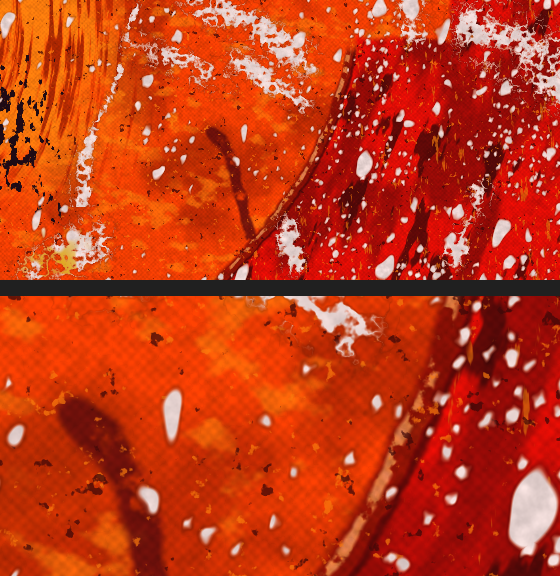
Top, the full canvas; bottom, a detail of the centre.
This texture is drawn by a WebGL 2 fragment shader. Its source:

```glsl
#version 300 es
precision highp float;
// Abstract oil paint: an orange field meets a crimson field along a curved ridge.
// Layered noise gives the brushwork, hashed cells the slanted white drops,
// and ridged noise inside a few broad strokes the lacy smears.
#define ORANGE vec3(0.94, 0.24, 0.01)
#define BURNT vec3(0.74, 0.16, 0.01)
#define AMBER vec3(0.98, 0.48, 0.05)
#define RED vec3(0.87, 0.05, 0.02)
#define MAROON vec3(0.59, 0.04, 0.025)
#define DARK vec3(0.25, 0.03, 0.03)
#define NAVY vec3(0.12, 0.04, 0.08)
#define WHITE vec3(0.93, 0.85, 0.84)
#define HALO vec3(0.88, 0.51, 0.38)
#define SLANT vec2(0.35, 0.937)
#define WEAVE 0.055

uniform vec2 u_resolution;
out vec4 fragColor;

float hash(vec2 p) { return fract(sin(dot(p, vec2(127.1, 311.7))) * 43758.5); }

float noise(vec2 p) {
  vec2 i = floor(p), f = fract(p);
  f = f * f * (3.0 - 2.0 * f);
  return mix(mix(hash(i), hash(i + vec2(1, 0)), f.x),
             mix(hash(i + vec2(0, 1)), hash(i + vec2(1, 1)), f.x), f.y);
}

float fbm(vec2 p) {
  float sum = 0.0, amp = 0.53;
  for (int i = 0; i < 4; i++) {
    sum += amp * noise(p);
    p = mat2(1.6, 1.2, -1.2, 1.6) * p + 7.3;
    amp *= 0.5;
  }
  return sum;
}

// 1 on the axis of a stroke, 0 at its half width, negative outside
float stroke(vec2 p, float ax, float ay, float bx, float by, float width) {
  vec2 pa = p - vec2(ax, ay), ba = vec2(bx - ax, by - ay);
  float t = clamp(dot(pa, ba) / dot(ba, ba), 0.0, 1.0);
  return max(1.0 - length(pa - ba * t) / width, -1.0);
}

float ridgeX(float y) { return 0.81 + 0.98 * y - 0.525 * y * y; }

// Signed distance to drops stretched along SLANT, denser on the red field
float drops(vec2 p, float cell, float stretch, float seed) {
  vec2 side = vec2(SLANT.y, -SLANT.x);
  vec2 q = vec2(dot(p, side), dot(p, SLANT) / stretch) / cell, base = floor(q);
  q += 0.3 * (vec2(noise(q * 3.0 + seed), noise(q * 3.0 - seed)) - 0.5);
  float d = 1.0;
  for (int k = 0; k < 9; k++) {
    vec2 id = base + vec2(k % 3 - 1, k / 3 - 1);
    vec2 c = id + 0.2 + 0.6 * vec2(hash(id + seed), hash(id + seed + 19.7));
    vec2 at = (c.x * side + c.y * stretch * SLANT) * cell;
    float fill = mix(0.2, 0.58, step(ridgeX(at.y), at.x)) * smoothstep(0.35, 0.75, noise(at * 5.0 + seed));
    float size = hash(id + seed + 53.1);
    if (hash(id + seed + 91.3) < fill) d = min(d, length(q - c) - mix(0.1, 0.33, size * size));
  }
  return d * cell;
}

// Lacy smears: broad bands, a falling thread, runs and a corner tangle
float smears(vec2 p) {
  float m = stroke(p, 0.7, 1.01, 1.08, 0.79, 0.06);
  m = max(m, stroke(p, 0.48, 0.84, 0.8, 0.71, 0.045));
  m = max(m, stroke(p, 0.84, 0.79, 1.08, 0.63, 0.034));
  float thread = 0.27 + 0.25 * p.y * p.y + 0.02 * sin(p.y * 11.0);
  m = max(m, 1.0 - abs(p.x - thread) / mix(0.035, 0.012, smoothstep(0.4, 0.6, p.y)) - 2.0 * step(p.y, 0.26));
  m = max(m, stroke(p, 1.74, 0.89, 2.0, 0.73, 0.11));
  m = max(m, stroke(p, 1.62, 0.08, 1.72, 0.32, 0.04));
  m = max(m, stroke(p, 0.14, 0.02, 0.32, 0.14, 0.075));
  m = max(m, stroke(p, 1.02, 0.19, 1.05, 0.06, 0.04));
  m = max(m, stroke(p, 1.47, 1.0, 1.48, 0.88, 0.045));
  float web = abs(fbm(p * 38.0) - 0.5);
  return -0.05 * (m * 0.13 - web + 0.28 * (noise(p * 16.0) - 0.5) * step(0.0, m));
}

vec3 orangeField(vec2 p) {
  float body = fbm(p * vec2(4, 5) + 2.0) - 0.14 * smoothstep(0.84, 0.96, p.y) * smoothstep(0.8, 1.2, p.x);
  vec3 col = mix(BURNT, ORANGE, smoothstep(0.28, 0.47, body));
  col = mix(col, AMBER, 0.6 * smoothstep(0.56, 0.75, fbm(p * vec2(16, 24))));
  // Curved bristle marks
  float arc = length((p - vec2(-0.15, 0.95)) * vec2(1, 0.5));
  float bristle = fbm(vec2(arc * 60.0, p.y * 5.0));
  float left = smoothstep(0.58, 0.2, p.x + 0.2 * noise(p * 6.0) - 0.1) * smoothstep(0.15, 0.6, p.y);
  col = mix(col, AMBER, left * smoothstep(0.3, 0.52, bristle));
  col = mix(col, BURNT * 0.8, left * smoothstep(0.43, 0.28, bristle) * 0.8);
  // Dark brush mark
  vec2 w = p + 0.02 * (noise(p * 20.0) - 0.5);
  float fork = max(stroke(w, 0.76, 0.53, 0.82, 0.44, 0.03), stroke(w, 0.82, 0.44, 0.91, 0.14, 0.024));
  col = mix(col, BURNT * 0.85, 0.7 * smoothstep(0.0, 0.8, stroke(w, 0.58, 0.38, 0.77, 0.5, 0.11)));
  col = mix(col, DARK * 1.5, 0.85 * smoothstep(0.0, 0.5, fork) * smoothstep(0.2, 0.5, fbm(p * 30.0)));
  // Dry navy flecks
  float navy = smoothstep(0.24, 0.02, p.x) * smoothstep(0.15, 0.35, p.y) * smoothstep(0.85, 0.68, p.y);
  return mix(col, NAVY, smoothstep(0.66, 0.7, fbm(p * vec2(42, 24)) + 0.2 * navy - 0.08) * step(0.01, navy));
}

vec3 redField(vec2 p) {
  vec2 q = vec2(dot(p, vec2(SLANT.y, -SLANT.x)), dot(p, SLANT));
  float shade = fbm(q * vec2(9, 3)) + 0.25 * length((p - vec2(1.5, 0.42)) * vec2(1, 1.3)) - 0.09;
  vec3 col = mix(MAROON, RED, smoothstep(0.38, 0.56, shade));
  col = mix(col, DARK, 0.8 * smoothstep(0.62, 0.7, fbm(q * vec2(22, 7) + 4.0)));
  return mix(col, AMBER * 0.9, 0.7 * smoothstep(0.68, 0.78, fbm(p * vec2(75, 20))));
}

void main() {
  vec2 p = gl_FragCoord.xy / u_resolution.y;
  float px = max(1.0 / u_resolution.y, 0.002);
  // Two fields and the ridge between them
  float d = (p.x - ridgeX(p.y)) * 0.8 + 0.014 * (fbm(p * 22.0) - 0.5);
  float top = 0.87 - p.y + 0.03 * (noise(p * 18.0) - 0.5);
  float inside = min(d, max(top, (p.x - 1.6) * 0.8));
  vec3 col = mix(orangeField(p), redField(p), smoothstep(-px, px + 0.012 * step(0.8, p.y), inside));
  float along = smoothstep(0.85, 0.8, p.y), crust = fbm(p * 48.0), w = mix(0.034, 0.014, p.y);
  col = mix(col, MAROON * 0.8, along * 0.8 * smoothstep(w, w * 0.5, abs(d + w * 0.4)));
  col = mix(col, mix(AMBER * 0.8, HALO, crust), along * smoothstep(0.4, 0.55, crust) * smoothstep(0.009, 0.003, abs(d + w * 0.7)));
  col = mix(col, DARK, along * 0.6 * smoothstep(0.007, 0.0, abs(d - 0.005)));
  // Canvas weave, grain and tiny flecks
  col *= 1.0 + WEAVE * sin(p.x * 420.0 + 2.0 * noise(p * 15.0)) * sin(p.y * 420.0) + 0.24 * (fbm(p * 85.0) - 0.5);
  col = mix(col, AMBER, 0.7 * smoothstep(0.7, 0.8, fbm(p * 70.0)));
  col = mix(col, DARK, 0.75 * smoothstep(0.73, 0.8, fbm(p * 60.0 + 31.0)));
  // White paint with a shadowed, warm rim
  float paint = min(drops(p, 0.11, 1.7, 3.0), drops(p, 0.055, 1.5, 17.0));
  paint = min(min(paint, drops(p, 0.027, 1.3, 41.0)), smears(p));
  col *= 1.0 - 0.14 * smoothstep(0.008, 0.003, paint);
  col = mix(col, HALO, 0.6 * smoothstep(0.004, 0.0, paint));
  float yellow = smoothstep(0.2, 0.04, length(p - vec2(0.18, 0.03))) * smoothstep(0.35, 0.6, noise(p * 24.0));
  vec3 white = mix(WHITE * (0.84 + 0.26 * fbm(p * 55.0)), AMBER + vec3(-0.1, 0.18, 0.08), yellow);
  fragColor = vec4(clamp(mix(col, white, smoothstep(px, -px, paint)), 0.0, 1.0), 1.0);
}
```
